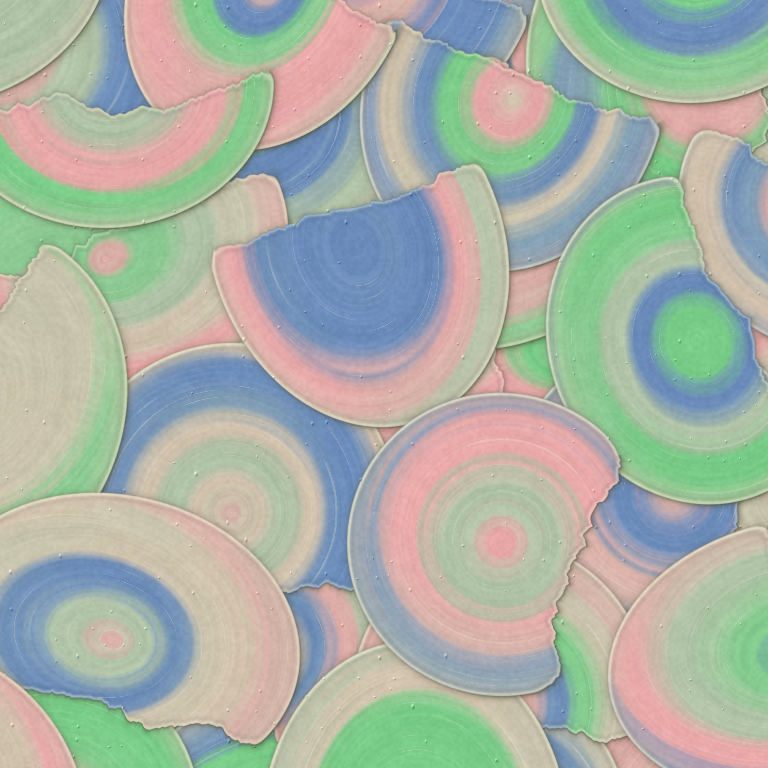
Reproduce this texture procedurally as a WebGL 2 fragment shader.

```glsl
#version 300 es
precision highp float;

uniform vec2 u_resolution;
out vec4 fragColor;

const int GRID = 7;                 // strokes per side
const int SHUFFLE = 18;             // coprime with GRID * GRID
const float SPACING = 0.19;
const float JITTER = 0.13;
const float RIM_WIDTH = 0.0018;
const float SHADOW_WIDTH = 0.0035;
const float PIT_CELLS = 46.0;
const float PIT_SHARE = 0.13;
const float GRAIN = 0.035;
const vec2 LIGHT = vec2(-0.6, 0.8);

const vec3 GREEN = vec3(0.47, 0.80, 0.53);
const vec3 BLUE = vec3(0.42, 0.55, 0.73);
const vec3 PINK = vec3(0.91, 0.66, 0.66);
const vec3 CREAM = vec3(0.82, 0.76, 0.68);
const vec3 SAGE = vec3(0.69, 0.76, 0.65);
const vec3 RIM = vec3(0.88, 0.88, 0.78);
const vec3 SHADOW = vec3(0.27, 0.26, 0.18);

float hash(vec2 p) {
    return fract(sin(dot(p, vec2(127.1, 311.7))) * 43758.5);
}

float noise(vec2 p) {
    vec2 i = floor(p), f = fract(p);
    f = f * f * (3.0 - 2.0 * f);
    return mix(mix(hash(i), hash(i + vec2(1, 0)), f.x),
               mix(hash(i + vec2(0, 1)), hash(i + vec2(1, 1)), f.x), f.y);
}

float smoothMax(float a, float b, float k) {
    float h = max(k - abs(a - b), 0.0) / k;
    return max(a, b) + h * h * k * 0.25;
}

vec3 pigment(float pick) {
    if (pick < 0.24) return GREEN;
    if (pick < 0.47) return BLUE;
    if (pick < 0.67) return PINK;
    return pick < 0.84 ? CREAM : SAGE;
}

vec3 bandColour(float t, float seed) {
    float i = floor(t);
    return mix(pigment(hash(vec2(i, seed))), pigment(hash(vec2(i + 1.0, seed))),
               smoothstep(0.15, 0.85, t - i));
}

// One knife stroke: a dome with curved bands and a torn base
void paintStroke(inout vec3 colour, vec2 uv, int index, float pixel) {
    vec2 cell = vec2(index % GRID, index / GRID);
    float seed = float(index) + 3.7;
    vec2 rnd = vec2(hash(vec2(seed, 1.3)), hash(vec2(seed, 2.9)));
    vec2 shape = vec2(hash(vec2(seed, 4.1)), hash(vec2(seed, 5.7)));
    vec2 centre = 0.5 + (cell - 0.5 * float(GRID - 1)) * SPACING + (rnd - 0.5) * JITTER;

    // Domes bulge roughly towards the middle of the canvas
    vec2 inward = vec2(0.5, 0.52) - centre;
    float turn = atan(inward.y, inward.x) + (hash(vec2(seed, 7.3)) - 0.5) * 1.9;
    vec2 up = vec2(cos(turn), sin(turn));
    vec2 side = vec2(up.y, -up.x);
    vec2 p = vec2(dot(uv - centre, side), dot(uv - centre, up));

    vec2 radii = vec2(0.17, 0.18) + vec2(0.08, 0.10) * shape;
    float level = length(p / radii) + 1e-4;
    float dome = level * (level - 1.0) / (length(p / (radii * radii)) + 1e-4);
    float tear = 0.05 * noise(vec2(p.x * 14.0, seed))
               + 0.012 * noise(vec2(p.x * 75.0, seed))
               + 0.004 * noise(vec2(p.x * 260.0, seed));
    float base = tear - p.y - 0.02 - 0.13 * hash(vec2(seed, 9.1));
    float d = smoothMax(dome, base, 0.025);
    if (d > 0.03) return;

    bool torn = base > dome;
    vec2 local = torn ? vec2(0.0, -1.0) : normalize(p / (radii * radii) + 1e-5);
    float facing = dot(side * local.x + up * local.y, LIGHT);

    // Thin cast shadow just outside the edge
    float shade = exp(-max(d, 0.0) / SHADOW_WIDTH) * (0.28 + 0.5 * max(-facing, 0.0));
    colour = mix(colour, SHADOW, shade);

    // Bands and bristle streaks follow the dome
    float t = level + (shape.x - 0.5) * 0.5 * p.x / radii.x;
    float smear = noise(vec2(t * 26.0, p.x * 7.0 + seed)) - 0.5;
    float count = mix(2.2, 6.0, hash(vec2(seed, 11.9)));
    vec3 paint = bandColour(t * count + smear * 0.4 + 9.0, seed);
    float wash = noise(vec2(t * 5.0 + seed, p.x * 5.0));
    paint = mix(paint, SAGE * 1.03, 0.38 * smoothstep(0.35, 0.9, wash));
    float streak = noise(vec2(t * 85.0, p.x * 9.0 + seed)) - 0.5;
    paint += streak * 0.035 + smear * 0.03;
    float scrape = noise(vec2(t * 120.0 + seed, p.x * 16.0));
    paint = mix(paint, RIM, 0.3 * smoothstep(0.84, 0.98, scrape));

    // Pale lip with a small dark groove behind it
    paint = mix(paint, CREAM, 0.45 * smoothstep(-0.035, 0.0, dome));
    float groove = (d + 0.007) / 0.003;
    paint *= 1.0 - 0.06 * exp(-groove * groove);
    float lip = (d + 0.0022) / RIM_WIDTH;
    paint = mix(paint, RIM, exp(-lip * lip) * (torn ? 0.4 : 0.65 + 0.2 * facing));

    colour = mix(colour, paint, smoothstep(pixel, -pixel, d));
}

// Small embossed bubbles: bright on the lit side, dark opposite
float pits(vec2 uv) {
    vec2 g = uv * PIT_CELLS, cell = floor(g);
    if (hash(cell + 31.0) > PIT_SHARE) return 0.0;
    vec2 spot = vec2(hash(cell + 5.3), hash(cell + 8.9));
    vec2 q = g - cell - 0.25 - 0.5 * spot;
    q.x *= 0.7 + spot.y;
    float size = mix(0.05, 0.13, spot.x * spot.y);
    return dot(q, LIGHT) / size * exp(-dot(q, q) / (size * size));
}

void main() {
    vec2 uv = gl_FragCoord.xy / u_resolution.y;
    float pixel = 0.8 / u_resolution.y;
    vec3 colour = bandColour(length(uv) * 6.0, 2.0);
    int total = GRID * GRID;
    for (int i = 0; i < total; i++) {
        paintStroke(colour, uv, (i * SHUFFLE + 5) % total, pixel);
    }
    colour += 0.42 * pits(uv);
    colour += GRAIN * (noise(uv * 280.0) - 0.5) + 0.02 * (noise(uv * 70.0) - 0.5);
    fragColor = vec4(clamp(colour, 0.0, 1.0), 1.0);
}
```
